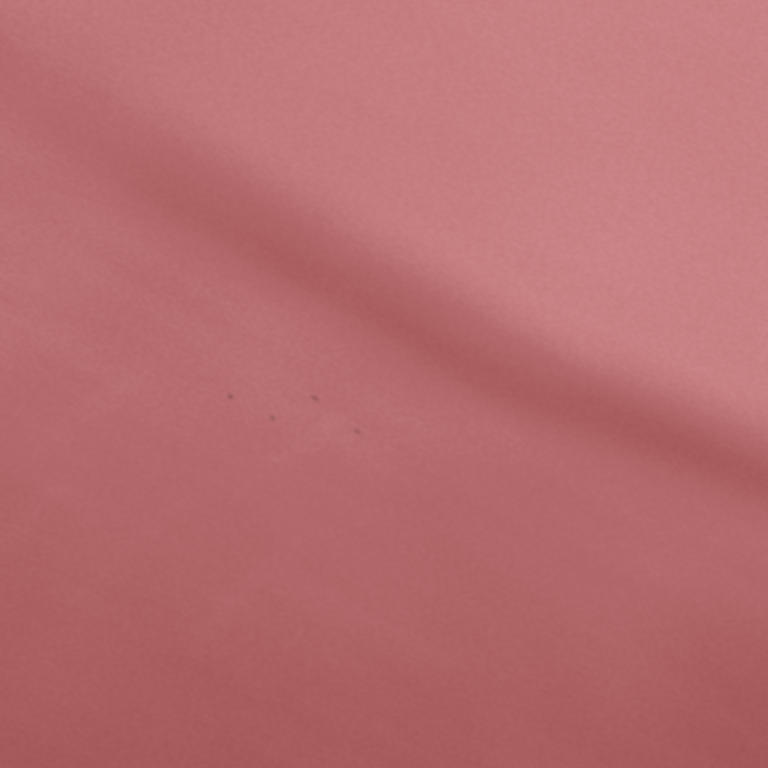
Give the GLSL for this texture, as a Shadertoy shader.

```glsl
// Soft rose cloth with one broad diagonal fold, lit from the upper right.
// A tone field (slope, fold shadow, stretched gradient noise, creases, grain)
// is mapped onto three cloth colours; a few dark specks lie on top.

const vec3 SHADE = vec3(0.66, 0.36, 0.365);
const vec3 MID   = vec3(0.71, 0.42, 0.43);
const vec3 LIGHT = vec3(0.78, 0.50, 0.51);

const vec2  GRAIN_DIR    = vec2(0.88, -0.475);  // direction of fold and streaks
const float FOLD_DEPTH   = 0.58;
const float STREAK_GAIN  = 0.16;
const float CLOUD_GAIN   = 0.16;
const float FIBRE_GAIN   = 0.12;
const float FIBRE_SCALE  = 190.0;
const float CREASE_GAIN  = 0.07;
const int   CREASE_COUNT = 5;
const int   SPECK_COUNT  = 4;
const float SPECK_RADIUS = 0.0032;

vec2 hash2(vec2 cell) {
    uvec2 q = uvec2(ivec2(cell) + 4096) * uvec2(1597u, 3812u);
    uint n = (q.x ^ q.y) * 15973u;
    n = (n ^ (n >> 15)) * 22695u + 12345u;
    n = (n ^ (n >> 13)) * 48271u;
    n ^= n >> 16;
    return vec2(n & 65535u, n >> 16) / 65535.0;
}

float gradientAt(vec2 cell, vec2 offset) {
    float angle = 6.2832 * hash2(cell).x;
    return dot(vec2(cos(angle), sin(angle)), offset);
}

float gradientNoise(vec2 p) {
    vec2 i = floor(p), f = p - i;
    vec2 u = f * f * f * (f * (f * 6.0 - 15.0) + 10.0);
    float low  = mix(gradientAt(i, f),
                     gradientAt(i + vec2(1, 0), f - vec2(1, 0)), u.x);
    float high = mix(gradientAt(i + vec2(0, 1), f - vec2(0, 1)),
                     gradientAt(i + vec2(1, 1), f - vec2(1, 1)), u.x);
    return mix(low, high, u.y);
}

float fbm(vec2 p) {
    float sum = 0.0, gain = 0.6;
    for (int i = 0; i < 4; i++) {
        sum += gain * gradientNoise(p);
        p = p * 2.03 + 17.3;
        gain *= 0.5;
    }
    return sum;
}

// Height above the curved fold line
float foldHeight(vec2 p) {
    return p.y - (0.90 - 0.72 * p.x + 0.20 * p.x * p.x);
}

// Broad light: dim lower cloth, bright upper cloth, shadow in the fold
float foldTone(vec2 p) {
    float h = foldHeight(p);
    float lower = mix(-0.10, 0.60, smoothstep(-0.08, 0.68, p.y + 0.18 * p.x));
    lower -= 0.25 * smoothstep(0.75, 1.05, p.x) * (1.0 - smoothstep(0.05, 0.3, p.y));
    float upper = 0.80 + 0.24 * smoothstep(0.15, 0.8, p.x);
    float reach = mix(0.17, 0.11, p.x);
    float tone = mix(lower, upper, smoothstep(-0.03, reach, h));
    float width = h < 0.0 ? mix(0.055, 0.045, p.x) : mix(0.095, 0.055, p.x);
    float depth = FOLD_DEPTH * mix(0.25, 1.0, smoothstep(0.0, 0.45, p.x));
    return tone - depth * exp(-h * h / (width * width));
}

// Faint pale creases running across the fold
float creases(vec2 p) {
    float sum = 0.0;
    for (int i = 0; i < CREASE_COUNT; i++) {
        vec2 seed = hash2(vec2(i, 31));
        vec2 centre = vec2(0.04 + 0.09 * float(i), 0.2 + 0.65 * seed.x);
        float angle = mix(0.4, 1.1, seed.y);
        vec2 dir = vec2(cos(angle), sin(angle)), q = p - centre;
        float along = dot(q, dir);
        float across = dot(q, vec2(-dir.y, dir.x)) + 0.6 * along * along;
        sum += exp(-along * along / 0.008 - across * across / 0.00022);
    }
    return sum;
}

// Small, slightly stretched dark marks near the middle
float specks(vec2 p) {
    float cover = 0.0;
    for (int i = 0; i < SPECK_COUNT; i++) {
        vec2 seed = hash2(vec2(i, 77));
        vec2 q = p - vec2(0.30 + 0.055 * float(i), 0.36 + 0.22 * seed.x);
        vec2 r = vec2(dot(q, GRAIN_DIR), dot(q, vec2(-GRAIN_DIR.y, GRAIN_DIR.x)));
        r.x /= 1.0 + seed.y;
        cover += mix(0.35, 0.8, seed.x) * exp(-dot(r, r) / (SPECK_RADIUS * SPECK_RADIUS));
    }
    return min(cover, 1.0);
}

void mainImage(out vec4 fragColor, in vec2 fragCoord) {
    vec2 p = fragCoord / iResolution.xy;
    vec2 q = vec2(dot(p, GRAIN_DIR), dot(p, vec2(-GRAIN_DIR.y, GRAIN_DIR.x)));

    // Tone from large to small features
    float tone = foldTone(p + 0.012 * gradientNoise(p * 4.0));
    float calm = mix(1.0, 0.55, smoothstep(0.0, 0.15, foldHeight(p)));
    tone += CLOUD_GAIN * calm * fbm(p * 4.0 + 9.0);
    tone += STREAK_GAIN * calm * fbm(q * vec2(4.0, 19.0) + 3.0);
    tone += CREASE_GAIN * creases(p);
    tone += FIBRE_GAIN * gradientNoise(q * FIBRE_SCALE * vec2(0.7, 1.0));
    tone += 0.5 * FIBRE_GAIN * gradientNoise(p * FIBRE_SCALE * 0.4);

    // Colour ramp, then specks
    vec3 colour = mix(SHADE, MID, min(2.0 * tone, 1.0));
    colour += (LIGHT - MID) * max(2.0 * tone - 1.0, 0.0);
    colour *= 1.0 - 0.28 * specks(p);
    fragColor = vec4(colour, 1.0);
}
```
